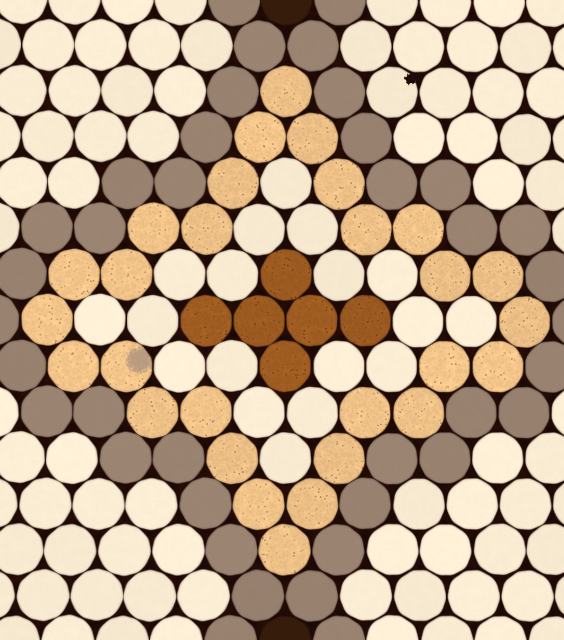
This pattern is drawn by a Shadertoy shader. Its source:

```glsl
// Penny-round mosaic floor: close-packed disc tiles in dark grout, forming a
// stepped diamond of tan and grey rings around a small brown cross.
// Tile colours follow from the row and half-column of each hexagonal cell.

#define COL_STEP 0.08288
#define ROW_STEP 0.07155
#define RADIUS 0.0401
#define JITTER 0.0010
#define GRAIN 0.05
#define CENTER vec2(0.0058, -0.0012)

const vec3 GROUT = vec3(0.13, 0.04, 0.02);
const vec3 CREAM = vec3(0.985, 0.93, 0.83);
const vec3 GREY = vec3(0.60, 0.51, 0.44);
const vec3 TAN = vec3(0.95, 0.77, 0.54);
const vec3 BROWN = vec3(0.62, 0.36, 0.13);
const vec3 UMBER = vec3(0.21, 0.11, 0.04);

vec2 hash2(vec2 p) {
    vec3 q = fract(p.xyx * vec3(0.1031, 0.1030, 0.0973));
    q += dot(q, q.yzx + 33.33);
    return fract((q.xx + q.yz) * q.zy);
}

// Distance to the closest scattered cell point
float cellular(vec2 p) {
    vec2 base = floor(p);
    float best = 2.0;
    for (int y = -1; y <= 1; y++)
    for (int x = -1; x <= 1; x++) {
        vec2 cell = base + vec2(x, y);
        best = min(best, length(cell + hash2(cell + 71.0) - p));
    }
    return best;
}

// Slight perspective tilt and spread of the hand-laid rows
vec2 layFloor(vec2 p) {
    p -= CENTER;
    float down = -2.0 * p.y;
    p.y += 0.0035 * (1.0 - down) * p.x;
    float spread = max(down, 0.0);
    p.x = (p.x + 0.0015 * down) / (1.0 + 0.02 * spread * spread);
    return p;
}

// Half-column where a stepped diamond ring starts: shallow, then steep
float ringStart(float row, float wide, float tall) {
    return max(wide - 3.0 * row, tall - row);
}

vec3 tileColor(vec2 id) {
    float col = abs(id.x), row = abs(id.y);
    if (row > 6.5) return col < 0.5 ? UMBER : (col < 2.5 ? GREY : CREAM);
    if (col + 3.0 * row < 3.5) return BROWN;
    if (col > ringStart(row, 17.0, 9.0) - 0.5) return CREAM;
    if (col > min(11.0, ringStart(row, 13.0, 7.0)) - 0.5) return GREY;
    if (col > ringStart(row, 9.0, 5.0) - 0.5) return TAN;
    return CREAM;
}

// Nearest tile: xy = half-column and row, z = distance to its center
vec3 nearestTile(vec2 p) {
    vec3 best = vec3(0.0, 0.0, 9.0);
    float middle = floor(p.y / ROW_STEP + 0.5);
    for (int i = -1; i <= 1; i++) {
        float row = middle + float(i);
        float odd = 1.0 - mod(abs(row), 2.0);
        float col = 2.0 * floor(p.x / COL_STEP - 0.5 * odd + 0.5) + odd;
        vec2 id = vec2(col, row);
        vec2 center = vec2(0.5 * col * COL_STEP, row * ROW_STEP);
        center += JITTER * (hash2(id + 40.0) - 0.5) * 2.0;
        float d = length(p - center);
        if (d < best.z) best = vec3(id, d);
    }
    return best;
}

void mainImage(out vec4 fragColor, in vec2 fragCoord) {
    vec2 uv = (fragCoord - 0.5 * iResolution.xy) / iResolution.y;
    vec2 p = layFloor(uv);
    float soft = max(1.0 / iResolution.y, 0.0012);
    vec3 tile = nearestTile(p);
    vec2 luck = hash2(tile.xy + 90.0);
    vec3 color = tileColor(tile.xy);

    // Pitted clay: strong on tan and brown, faint on glazed tiles
    float warmth = smoothstep(0.25, 0.40, color.r - color.b);
    float fine = cellular(p * 190.0);
    float broad = cellular(p * 62.0 + 13.0);
    color *= 1.0 + (luck.x - 0.5) * 0.04;
    color *= 1.0 + GRAIN * mix(0.25, 1.5, warmth) * (fine + broad - 0.95);
    float pits = 1.0 - smoothstep(0.10, 0.24, cellular(p * 115.0 + 5.0));
    color *= 1.0 - 0.26 * pits * warmth * smoothstep(0.35, 0.75, broad);

    // Grey smudge on one tan tile
    vec2 smudge = uv - vec2(-0.2227, -0.0625);
    float stain = length(smudge) + 0.008 * (fine - 0.5);
    color = mix(color, GREY * 1.12, 0.8 * (1.0 - smoothstep(0.013, 0.024, stain)));

    // Worn disc edge over grout, with a soft darker rim
    float wobble = 0.0006 * (sin(p.x * 310.0) + sin(p.y * 270.0 + 2.0));
    float edge = tile.z - RADIUS + wobble * 0.6;
    color *= 1.0 - 0.12 * smoothstep(-0.004, 0.0, edge);
    vec3 joint = GROUT * (0.75 + 0.5 * broad);
    color = mix(color, joint, smoothstep(-soft, soft, edge));

    // Chip of dark grout beside one upper tile
    float chip = length(uv - vec2(0.201, 0.377)) - 0.009 - 0.006 * (fine - 0.5);
    color = mix(color, GROUT, 1.0 - smoothstep(-soft, soft, chip));
    fragColor = vec4(color, 1.0);
}
```
